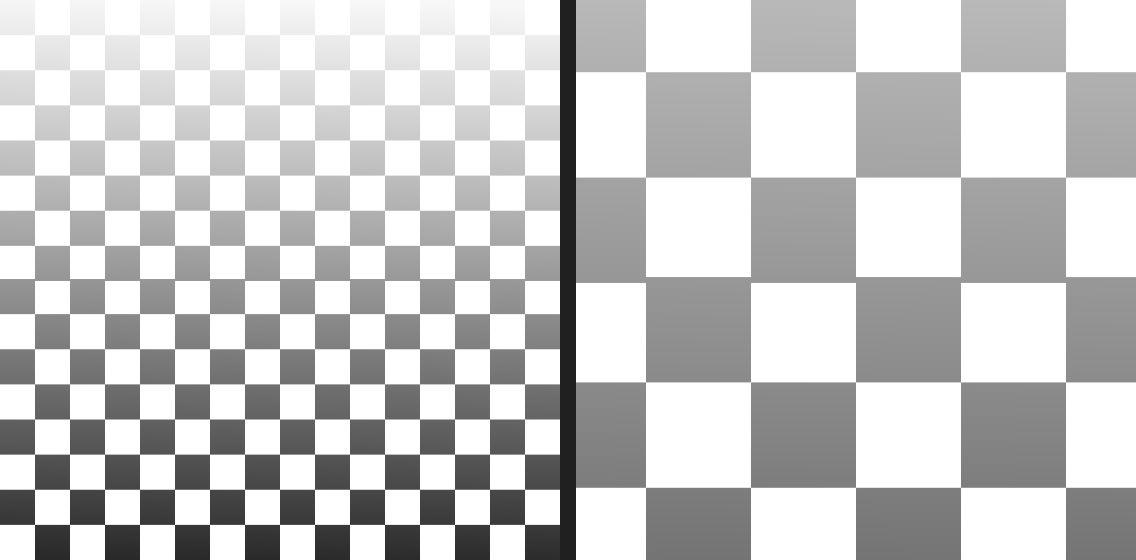
Left, the full canvas; right, a detail of the centre.
Reproduce this pattern procedurally as a Shadertoy shader.

```glsl
#define COLUMNS 16.0
#define HALF_ROWS 8.0
#define ROW_HEIGHT 0.06272
#define DARK 0.165
#define LIGHT 0.97
#define BOW 0.10
#define TILT 0.02

// Square wave: +1 on even cells, -1 on odd, with edges softened over one pixel
float squareWave(float cell, float pixel) {
    float ramp = abs(mod(cell - 0.5, 2.0) - 1.0) - 0.5;
    return clamp(2.0 * ramp / pixel, -1.0, 1.0);
}

// Eight rows of checks measured from one horizontal border
float checkBand(float columnWave, float height, float pixel) {
    float rowWave = squareWave(height / ROW_HEIGHT, pixel / ROW_HEIGHT);
    float inside = clamp((HALF_ROWS * ROW_HEIGHT - height) / pixel + 0.5, 0.0, 1.0);
    return (0.5 + 0.5 * columnWave * rowWave) * inside;
}

void mainImage(out vec4 fragColor, in vec2 fragCoord) {
    vec2 uv = fragCoord / iResolution.xy;
    vec2 pixel = 1.0 / iResolution.xy;

    // Both bands overlap by a sliver at mid height
    float columnWave = squareWave(uv.x * COLUMNS, pixel.x * COLUMNS);
    float lower = checkBand(-columnWave, uv.y, pixel.y);
    float upper = checkBand(columnWave, 1.0 - uv.y, pixel.y);
    float ink = max(lower, upper);

    // Slightly tilted vertical fade
    float fade = clamp(uv.y + TILT * (uv.x - 0.5), 0.0, 1.0);
    float gray = mix(DARK, LIGHT, fade) + BOW * fade * (1.0 - fade);

    fragColor = vec4(vec3(mix(1.0, gray, ink)), 1.0);
}
```
